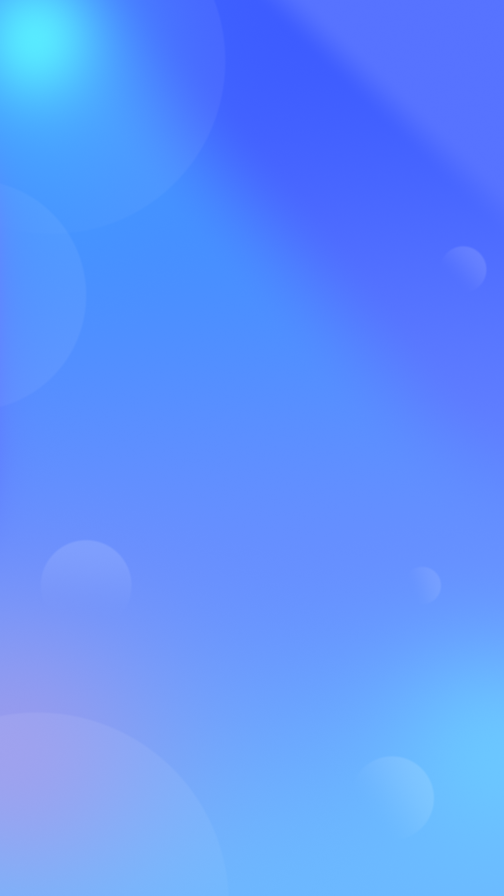
Reproduce this background procedurally as a Shadertoy shader.

```glsl
// Soft blue gradient with diagonal light bands, coloured glows and faint bubbles.

// Bell-shaped falloff around a centre, with separate widths per axis.
float glow(vec2 p, vec2 center, vec2 size) {
    vec2 d = (p - center) / size;
    return exp(-dot(d, d));
}

// Disc that is strongest towards lightDir and fades out on the opposite side.
float bubble(vec2 p, vec2 center, float radius, vec2 lightDir) {
    vec2 d = p - center;
    float edge = 1.5 / iResolution.x;
    float fade = smoothstep(-0.7, 1.0, dot(d, normalize(lightDir)) / radius);
    return fade * (1.0 - smoothstep(-edge, edge, length(d) - radius));
}

// Hash without sine, used for dithering.
float hash(vec2 p) {
    vec3 q = fract(vec3(p.xyx) * 0.1031);
    q += dot(q, q.yzx + 33.33);
    return fract((q.x + q.y) * q.z);
}

void mainImage(out vec4 fragColor, in vec2 fragCoord) {
    // Canvas width is one unit; top-anchored parts sit near y = 1.778.
    vec2 p = fragCoord / iResolution.x;

    // Vertical gradient
    vec3 color = mix(vec3(0.42, 0.72, 1.0), vec3(0.40, 0.56, 1.0), smoothstep(0.0, 0.72, p.y));
    color = mix(color, vec3(0.27, 0.56, 1.0), smoothstep(0.62, 1.4, p.y));

    // Dark diagonal band, dissolving downwards
    vec3 bandColor = mix(vec3(0.38, 0.50, 1.0), vec3(0.24, 0.36, 1.0), smoothstep(0.8, 1.75, p.y));
    float band = smoothstep(-0.13, 0.11, dot(p - vec2(0.44, 1.43), vec2(0.77, 0.64)));
    color = mix(color, bandColor, band * smoothstep(0.65, 1.0, p.y));

    // Lighter corner beyond the band
    float corner = smoothstep(-0.03, 0.05, dot(p - vec2(0.544, 1.778), vec2(0.69, 0.72)));
    color = mix(color, vec3(0.34, 0.45, 1.0), corner);

    // Violet rim on the left side
    float rim = exp(-p.x / 0.03) * smoothstep(0.6, 0.9, p.y) * (1.0 - smoothstep(1.3, 1.6, p.y));
    color = mix(color, vec3(0.37, 0.49, 1.0), 0.7 * rim);

    // Coloured glows
    color = mix(color, vec3(0.27, 0.68, 1.0), 0.75 * glow(p, vec2(0.09, 1.65), vec2(0.22, 0.27)));
    color = mix(color, vec3(0.34, 0.93, 1.0), 0.95 * glow(p, vec2(0.07, 1.70), vec2(0.11, 0.12)));
    color = mix(color, vec3(0.62, 0.60, 0.92), 0.88 * glow(p, vec2(0.0, 0.29), vec2(0.34, 0.30)));
    color = mix(color, vec3(0.42, 0.79, 1.0), 0.9 * glow(p, vec2(1.0, 0.28), vec2(0.24, 0.22)));

    // Large discs at the left
    float veil = 0.05 * bubble(p, vec2(0.104, 1.657), 0.343, vec2(1.0, 0.1));
    veil += 0.06 * bubble(p, vec2(-0.058, 1.192), 0.229, vec2(1.0, 0.0));
    veil += 0.07 * bubble(p, vec2(0.074, -0.016), 0.380, vec2(0.1, 1.0));

    // Small bubbles
    veil += 0.13 * bubble(p, vec2(0.171, 0.616), 0.090, vec2(0.1, 1.0));
    veil += 0.13 * bubble(p, vec2(0.919, 1.243), 0.046, vec2(0.7, 0.7));
    veil += 0.10 * bubble(p, vec2(0.838, 0.616), 0.037, vec2(1.0, 0.4));
    veil += 0.13 * bubble(p, vec2(0.778, 0.194), 0.083, vec2(0.8, 0.6));
    color = mix(color, vec3(1.0), veil);

    // Dither against banding
    color += (hash(fragCoord) - 0.5) / 255.0;
    fragColor = vec4(color, 1.0);
}
```
